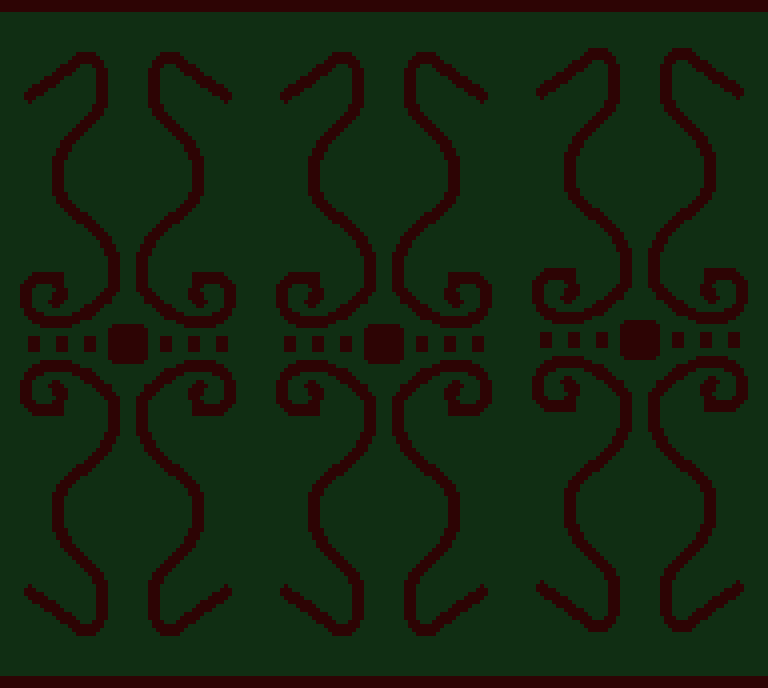
This pattern is drawn by a Shadertoy shader. Its source:

```glsl
// Three mirrored wrought scroll motifs in dark red on green, drawn on a coarse stitch grid.

const vec2 GRID = vec2(192.0, 172.0);   // stitches across and down
const float TILE_WIDTH = 64.0;
const float BORDER = 3.0;
const float STROKE_RADIUS = 1.5;
const int KNOTS = 14;
const vec3 GREEN = vec3(0.063, 0.180, 0.075);
const vec3 DARK_RED = vec3(0.178, 0.016, 0.016);

// Waving stem, from the outer tip down to the waist
const vec2 STEM[KNOTS] = vec2[KNOTS](
    vec2(24.5, 62.0), vec2(19.0, 65.8), vec2(12.0, 71.2), vec2(9.5, 71.5),
    vec2(7.2, 69.8), vec2(6.5, 67.5), vec2(6.5, 60.5), vec2(8.0, 57.5),
    vec2(15.0, 50.5), vec2(17.5, 45.5), vec2(17.5, 38.5), vec2(15.0, 34.0),
    vec2(8.0, 29.0), vec2(4.5, 24.0));

// Scroll, from the waist into the curled end
const vec2 SCROLL[KNOTS] = vec2[KNOTS](
    vec2(4.5, 24.0), vec2(3.5, 21.0), vec2(3.5, 14.5), vec2(5.5, 11.5),
    vec2(10.5, 7.6), vec2(15.0, 5.6), vec2(21.0, 5.5), vec2(24.0, 7.2),
    vec2(25.5, 9.8), vec2(25.5, 13.5), vec2(23.5, 16.3), vec2(17.5, 16.5),
    vec2(16.6, 12.5), vec2(18.3, 10.5));

float segmentDistance(vec2 p, vec2 a, vec2 b) {
    vec2 ap = p - a, ab = b - a;
    return length(ap - ab * clamp(dot(ap, ab) / dot(ab, ab), 0.0, 1.0));
}

float strandDistance(vec2 p, vec2 knots[KNOTS]) {
    float d = 1e3;
    for (int i = 1; i < KNOTS; i++) {
        d = min(d, segmentDistance(p, knots[i - 1], knots[i]));
    }
    return d;
}

float roundedBox(vec2 p, vec2 halfSize, float radius) {
    vec2 q = abs(p) - halfSize + radius;
    return length(max(q, 0.0)) + min(max(q.x, q.y), 0.0) - radius;
}

// Three small bars beside the central boss
float barsDistance(vec2 p) {
    float index = clamp(round((p.x - 9.5) / 7.0), 0.0, 2.0);
    return roundedBox(p - vec2(9.5 + 7.0 * index, 0.0), vec2(1.5, 2.0), 0.0);
}

// Signed distance to one motif, folded about both axes
float motifDistance(vec2 p) {
    p = abs(p);
    float strands = min(strandDistance(p, STEM), strandDistance(p, SCROLL));
    float boss = roundedBox(p, vec2(5.0), 2.0);
    return min(strands - STROKE_RADIUS, min(boss, barsDistance(p)));
}

// 1 where the stitch is red, 0 where it is green
float stitch(vec2 cell) {
    vec2 center = cell + 0.5;
    float column = floor(center.x / TILE_WIDTH);
    float lift = step(2.0, column);     // the last motif sits one stitch higher
    vec2 local = vec2(mod(center.x, TILE_WIDTH) - 0.5 * TILE_WIDTH,
                      center.y - 0.5 * GRID.y - lift);
    float edge = 0.5 * GRID.y - BORDER - abs(center.y - 0.5 * GRID.y);
    return step(min(motifDistance(local), edge), 0.001);
}

void mainImage(out vec4 fragColor, in vec2 fragCoord) {
    vec2 pixelSize = GRID / iResolution.xy;
    vec2 p = fragCoord * pixelSize - 0.5;
    vec2 cell = floor(p);

    // Blend neighbouring stitches across one canvas pixel only
    vec2 blend = clamp((p - cell - 0.5) / pixelSize + 0.5, 0.0, 1.0);
    float lower = mix(stitch(cell), stitch(cell + vec2(1.0, 0.0)), blend.x);
    float upper = mix(stitch(cell + vec2(0.0, 1.0)), stitch(cell + 1.0), blend.x);

    fragColor = vec4(mix(GREEN, DARK_RED, mix(lower, upper, blend.y)), 1.0);
}
```
